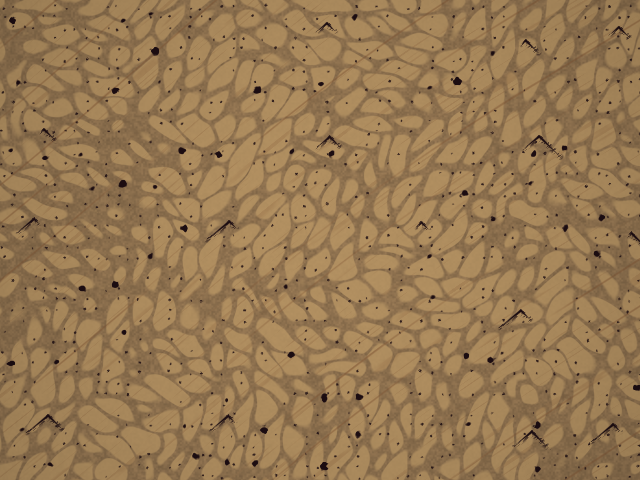
Give the GLSL for this texture, as a Shadertoy shader.

```glsl
#define ARMS 18.5        // dendrite arms per canvas height
#define STRETCH 2.3      // length to width of an arm
#define GAP 0.13         // matrix left between arms
#define SCRATCH_ANGLE 0.66
#define LIGHT vec3(0.695, 0.562, 0.378)
#define MATRIX vec3(0.555, 0.442, 0.308)
#define RUST vec3(0.50, 0.33, 0.20)
#define PIT vec3(0.11, 0.05, 0.07)

vec2 hash2(vec2 p) {
    vec3 q = fract(vec3(p.xyx) * vec3(0.1031, 0.1030, 0.0973));
    q += dot(q, q.yzx + 33.33);
    return fract((q.xx + q.yz) * q.zy);
}

float noise(vec2 p) {
    vec2 i = floor(p), f = fract(p);
    f = f * f * (3.0 - 2.0 * f);
    vec2 e = vec2(1.0, 0.0);
    return mix(mix(hash2(i).x, hash2(i + e).x, f.x),
               mix(hash2(i + e.yx).x, hash2(i + e.xx).x, f.x), f.y);
}

mat2 turn(float a) {
    float c = cos(a), s = sin(a);
    return mat2(c, -s, s, c);
}

// Arms of one domain share a direction, from two crossing families
float armAngle(vec2 c) {
    vec2 h = hash2(floor(c * 0.24 + 0.3 * sin(c.yx * 0.7)) + 71.0);
    return (h.x < 0.58 ? 1.0 : -0.42) + (h.y - 0.5) * 0.7;
}

// Stretched cellular noise with soft borders: positive inside an arm
float dendrite(vec2 u) {
    u += 0.07 * sin(u.yx * 3.7 + 1.3 * sin(u * 1.9));
    vec2 cell = floor(u);
    float nearest = 9.0, sum = 0.0, size = 0.0;
    for (int j = -2; j <= 2; j++)
    for (int i = -2; i <= 2; i++) {
        vec2 id = cell + vec2(i, j);
        vec2 h = hash2(id);
        vec2 c = id + 0.5 + 0.75 * (h - 0.5);
        vec2 q = turn(armAngle(c)) * (u - c);
        q *= vec2(inversesqrt(STRETCH), sqrt(STRETCH));
        float d = length(q) + 0.12 * (h.x - 0.5);
        sum += exp(-9.0 * d);
        if (d < nearest) { nearest = d; size = h.y; }
    }
    float others = -log(max(sum - exp(-9.0 * nearest), 1e-6)) / 9.0;
    float zone = smoothstep(0.55, 0.9, noise(u * 0.23 + 5.0));
    float bridge = noise(u * 0.9 + 31.0) - 0.5;
    float gap = GAP + 0.2 * bridge + 0.2 * zone + 0.16 * pow(size, 4.0);
    return others - nearest - gap;
}

// Ragged pits, one at most in each cell
float pits(vec2 p, float count, float share, float radius, float aa) {
    vec2 id = floor(p * count);
    vec2 h = hash2(id + 17.0), k = hash2(id + 91.0);
    vec2 q = turn(k.x * 6.3) * (fract(p * count) - 0.3 - 0.4 * h) / count;
    q.x *= 0.65 + 0.3 * k.y;
    float r = radius * (0.35 + 0.65 * k.y);
    float d = length(q) - r * (0.55 + 0.9 * noise(p * 1.3 / radius));
    return step(k.x, share) * (1.0 - smoothstep(-aa, aa, d));
}

float stroke(vec2 q, vec2 dir, float len) {
    float t = clamp(dot(q, dir), 0.0, len);
    return length(q - dir * t) - 0.013 * (1.0 - t / len);
}

// Torn corners: two tapering strokes below an apex, feathered inside
float chevrons(vec2 p, float aa) {
    vec2 u = p * 5.0, id = floor(u);
    vec2 h = hash2(id + 203.0), k = hash2(id + 307.0);
    vec2 q = u - id - vec2(0.35 + 0.3 * h.x, 0.5 + 0.3 * h.y);
    float left = stroke(q, vec2(-0.78, -0.62), 0.03 + 0.3 * k.y);
    float right = stroke(q, vec2(0.72, -0.70), 0.06 + 0.28 * h.x);
    float d = min(left, right);
    float line = 1.0 - smoothstep(-5.0 * aa, 5.0 * aa, d);
    float hatch = smoothstep(0.45, 0.75, noise(turn(SCRATCH_ANGLE) * q * vec2(25.0, 110.0)));
    float inside = step(q.y, -0.8 * abs(q.x) + 0.02);
    float feather = 0.75 * hatch * inside * (1.0 - smoothstep(0.0, 0.045, d));
    return step(k.x, 0.5) * max(line, feather);
}

void mainImage(out vec4 fragColor, in vec2 fragCoord) {
    vec2 p = fragCoord / iResolution.y;
    float aa = 0.8 / iResolution.y;

    // Mottled matrix and pale arms
    float mottle = 0.6 * noise(p * 260.0) + 0.4 * noise(p * 110.0 + 9.0) - 0.5;
    float arm = smoothstep(-1.0, 1.0, dendrite(p * ARMS) / (2.6 * ARMS * aa));
    vec3 color = mix(MATRIX * (1.0 + 0.24 * mottle), LIGHT * (1.0 + 0.04 * mottle), arm);

    // Fine polishing scratches and a few long ones
    vec2 s = turn(SCRATCH_ANGLE + 0.03 * sin(p.x * 3.0)) * p;
    float fine = smoothstep(0.72, 0.95, noise(s * vec2(9.0, 230.0)));
    float row = s.y * 13.0;
    float offset = fract(row) - 0.2 - 0.6 * hash2(vec2(floor(row), 4.0)).x;
    float deep = 1.0 - smoothstep(0.0, 13.0 * 2.0 * aa, abs(offset));
    deep *= smoothstep(0.45, 0.75, noise(vec2(s.x * 3.0, floor(row) * 7.0)));
    color = mix(color, RUST, 0.2 * fine * (0.4 + 0.6 * arm) + 0.45 * deep);

    // Black pits and torn corners
    float dark = pits(p, 14.0, 0.24, 0.0075, aa);
    dark = max(dark, 0.85 * pits(p + 3.7, 46.0, 0.32, 0.0026, aa));
    dark = max(dark, chevrons(p, aa));
    color = mix(color, PIT, dark);

    // Lamp falloff
    vec2 c = p - 0.5 * iResolution.xy / iResolution.y;
    fragColor = vec4(color * (1.0 - 0.2 * dot(c, c)), 1.0);
}
```
